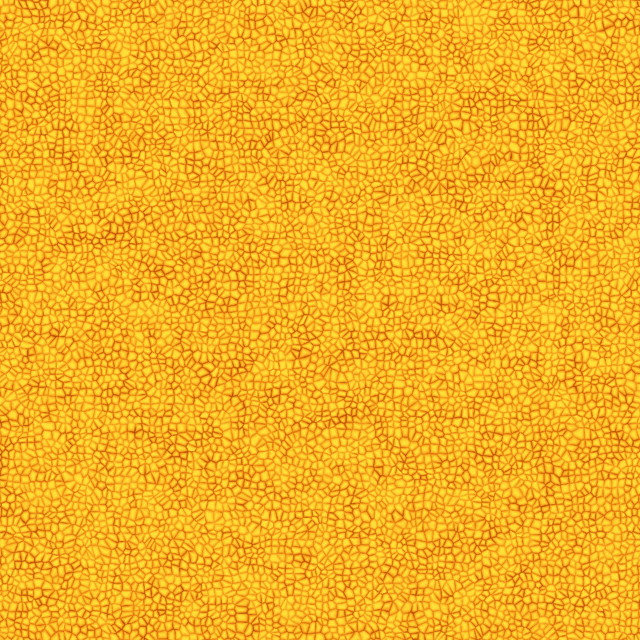
Write a WebGL 1 fragment shader that draws this texture.

```glsl
precision highp float;
// A pebbled golden surface of tightly packed, rounded grains with orange gaps.
// Jittered cells give each grain; the distance to the nearest gap sets its dome,
// and noise varies gap depth, grain tone and fine grit before a colour ramp.

uniform vec2 u_resolution;

const float GRAINS = 89.0;         // grains across the canvas
const float JITTER = 0.80;         // irregularity of grain placement
const float WARP = 0.9;            // bending of rows, in grains
const float DOME_RADIUS = 0.42;    // gap to crown, in grains
const float DOME_POWER = 0.42;     // lower is flatter with narrower gaps
const float GAP_DEPTH = 0.95;
const float GAP_VARIATION = 0.65;
const float GRAIN_TONE = 0.15;
const float GRIT = 0.14;
const float PATCH_TONE = 0.05;
const float SIDE_LIGHT = 0.10;
const float SPECK_CHANCE = 0.0015;
const float SOFTNESS = 0.0021;     // sampling footprint, in canvas widths

const vec3 CREVICE = vec3(0.60, 0.23, 0.02);
const vec3 SHADOW = vec3(0.86, 0.42, 0.03);
const vec3 AMBER = vec3(0.96, 0.61, 0.11);
const vec3 GOLD = vec3(0.98, 0.76, 0.16);
const vec3 LEMON = vec3(0.99, 0.88, 0.22);
const vec3 SPECK = vec3(0.42, 0.37, 0.10);

float hash(vec2 p) {
  return fract(sin(dot(p, vec2(127.1, 311.7))) * 43758.547);
}

vec2 hash2(vec2 p) {
  return vec2(hash(p), hash(p + vec2(57.3, 19.7)));
}

float noise(vec2 p) {
  vec2 i = floor(p);
  vec2 f = fract(p);
  f = f * f * (3.0 - 2.0 * f);
  return mix(mix(hash(i), hash(i + vec2(1.0, 0.0)), f.x),
             mix(hash(i + vec2(0.0, 1.0)), hash(i + vec2(1.0, 1.0)), f.x), f.y);
}

// Finds the grain holding p: returns the distance to its gap,
// and gives the offset from its centre and its cell.
float grainEdge(vec2 p, out vec2 offset, out vec2 cell) {
  vec2 base = floor(p);
  float nearest = 9.0;
  float second = 9.0;
  vec2 toNearest = vec2(0.0);
  vec2 toSecond = vec2(1.0);
  cell = base;
  for (int y = -1; y <= 1; y++) {
    for (int x = -1; x <= 1; x++) {
      vec2 id = base + vec2(float(x), float(y));
      vec2 toCentre = id + 0.5 + JITTER * (hash2(id) - 0.5) - p;
      float d = dot(toCentre, toCentre);
      if (d < nearest) {
        second = nearest;
        toSecond = toNearest;
        nearest = d;
        toNearest = toCentre;
        cell = id;
      } else if (d < second) {
        second = d;
        toSecond = toCentre;
      }
    }
  }
  offset = -toNearest;
  return 0.5 * (second - nearest) / max(length(toSecond - toNearest), 0.05);
}

// Ramp from deep gaps to sunlit crowns.
vec3 ramp(float t) {
  vec3 c = mix(CREVICE, SHADOW, clamp(t * 4.0, 0.0, 1.0));
  c = mix(c, AMBER, clamp(t * 4.0 - 1.0, 0.0, 1.0));
  c = mix(c, GOLD, clamp(t * 4.0 - 2.0, 0.0, 1.0));
  return mix(c, LEMON, clamp(t * 4.0 - 3.0, 0.0, 1.0));
}

vec3 surface(vec2 uv) {
  vec2 p = uv * GRAINS;
  p += WARP * (vec2(noise(p * 0.37), noise(p * 0.37 + 41.0)) - 0.5);

  vec2 offset;
  vec2 cell;
  float edge = grainEdge(p, offset, cell);
  float dome = pow(clamp(edge / DOME_RADIUS, 0.0, 1.0), DOME_POWER);

  // Gap depth, grain tone, grit and broad patches
  float depth = GAP_DEPTH * (1.0 + GAP_VARIATION * (noise(p * 0.8 + 13.0) - 0.5));
  float tone = 1.0 - depth * (1.0 - dome);
  tone += GRAIN_TONE * (hash(cell + 7.7) - 0.5);
  tone += GRIT * (noise(p * 3.3) - 0.5);
  tone += PATCH_TONE * (noise(uv * 11.0) - 0.5);
  tone += SIDE_LIGHT * dot(offset, vec2(-0.6, 0.8));

  // A few dull specks lodged in the gaps
  float speck = step(1.0 - SPECK_CHANCE, hash(cell + 23.1));
  speck *= 1.0 - smoothstep(0.05, 0.25, edge);
  return mix(ramp(tone), SPECK, 0.8 * speck);
}

void main() {
  vec2 uv = gl_FragCoord.xy / min(u_resolution.x, u_resolution.y);
  vec3 color = vec3(0.0);
  for (int y = 0; y < 2; y++) {
    for (int x = 0; x < 2; x++) {
      color += surface(uv + SOFTNESS * 0.5 * (vec2(float(x), float(y)) - 0.5));
    }
  }
  gl_FragColor = vec4(color * 0.25, 1.0);
}
```
